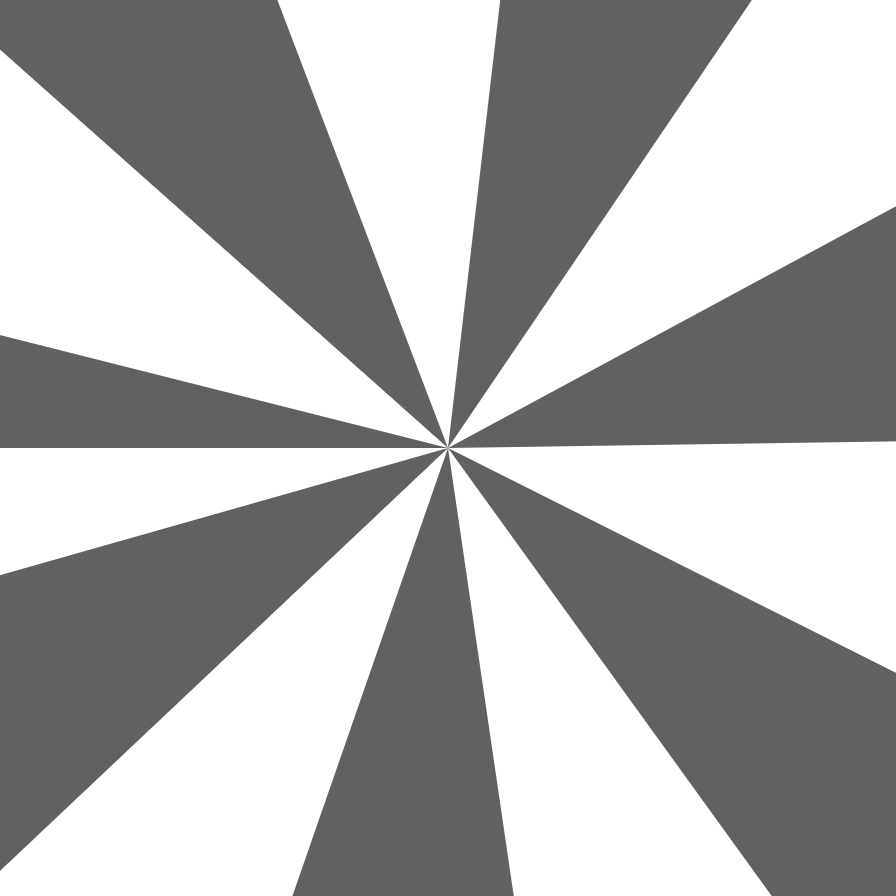
Write a WebGL 2 fragment shader that draws this background.

```glsl
#version 300 es
precision highp float;

uniform vec2 u_resolution;
out vec4 fragColor;

const float TAU = 6.2831853;
const vec3 RAY_COLOR = vec3(0.38);
const vec3 GAP_COLOR = vec3(1.0);
const vec2 CENTER = vec2(0.5);
const float RAY_WIDTH = radians(27.5);
const float FIRST_EDGE = radians(0.85);

// Coverage of the alternating rays at an angle, smoothed over one pixel
float rayCoverage(float angle, float radius, float pixel) {
    float phase = mod(angle - FIRST_EDGE, 2.0 * RAY_WIDTH);
    float inside = 0.5 * RAY_WIDTH - abs(phase - 0.5 * RAY_WIDTH);
    float nearest = phase > 1.5 * RAY_WIDTH ? phase - 2.0 * RAY_WIDTH : inside;
    return clamp(nearest * radius / pixel + 0.5, 0.0, 1.0);
}

void main() {
    float pixel = 1.0 / min(u_resolution.x, u_resolution.y);
    vec2 p = (gl_FragCoord.xy - CENTER * u_resolution) * pixel;
    float radius = length(p);
    float angle = atan(p.y, p.x);

    // The rays do not close evenly: blend both sides of the seam on the left
    float above = p.x < 0.0 && angle < 0.0 ? angle + TAU : angle;
    float below = p.x < 0.0 ? above - TAU : angle;
    float seam = clamp(p.y / pixel + 0.5, 0.0, 1.0);
    float ray = mix(rayCoverage(below, radius, pixel),
                    rayCoverage(above, radius, pixel), seam);

    fragColor = vec4(mix(GAP_COLOR, RAY_COLOR, ray), 1.0);
}
```
